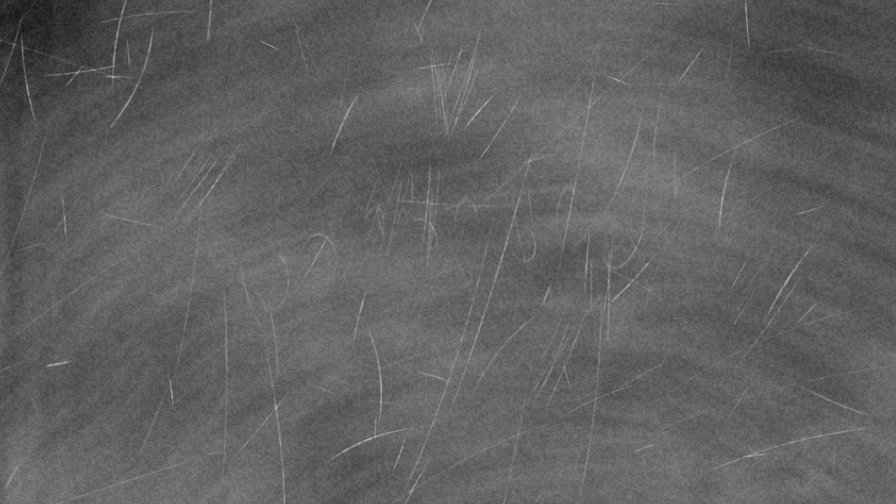
Reproduce this texture procedurally as a WebGL 2 fragment shader.

```glsl
#version 300 es
precision highp float;

// A worn chalkboard: grey slate with curved eraser sweeps and fine grain,
// crossed by thin broken chalk scratches, bundles, long arcs and faint loops.
// Strokes are bent line segments whose place and shape come from a hash.

uniform vec2 u_resolution;
out vec4 outColor;

float hash(vec2 p) {
    vec3 q = fract(p.xyx * 0.1031);
    q += dot(q, q.yzx + 33.33);
    return fract((q.x + q.y) * q.z);
}

vec4 hash4(float n) {
    vec4 q = fract(n * vec4(0.1031, 0.1030, 0.0973, 0.1099));
    q += dot(q, q.wzxy + 33.33);
    return fract((q.xxyz + q.yzzw) * q.zywx);
}

float noise(vec2 p) {
    vec2 cell = floor(p), f = fract(p);
    f = f * f * (3.0 - 2.0 * f);
    return mix(mix(hash(cell), hash(cell + vec2(1, 0)), f.x),
               mix(hash(cell + vec2(0, 1)), hash(cell + vec2(1, 1)), f.x), f.y);
}

float fbm(vec2 p) {
    float sum = 0.0, gain = 0.53;
    for (int i = 0; i < 4; i++) {
        sum += gain * noise(p);
        p = p * 2.03 + 17.3;
        gain *= 0.5;
    }
    return sum;
}

// Coverage of a tapered stroke bent into a parabola.
float stroke(vec2 p, vec2 middle, float angle, float halfLength, float bend, float width) {
    vec2 along = vec2(cos(angle), sin(angle));
    vec2 d = p - middle;
    d = vec2(dot(d, along), dot(d, vec2(-along.y, along.x)));
    float slope = 2.0 * bend * d.x;
    float across = abs(d.y - bend * d.x * d.x) / sqrt(1.0 + slope * slope);
    float line = 1.0 - smoothstep(0.0, width + 0.9 / u_resolution.y, across);
    return line * (1.0 - smoothstep(halfLength * 0.45, halfLength, abs(d.x)));
}

// Slate tone with wiped arcs around a point below the board.
float slate(vec2 p) {
    vec2 d = p - vec2(1.1, -0.75);
    float radius = length(d), turn = atan(d.x, d.y);
    float wobble = 0.12 * noise(p * 2.5);
    float tone = 0.402;
    tone += 0.13 * (fbm(vec2((radius + wobble) * 9.0, turn * 4.0 + 5.0)) - 0.5);
    tone += 0.08 * (fbm(vec2((radius + wobble * 0.3) * 50.0, turn * 7.0)) - 0.5);
    tone += 0.15 * (fbm(p * 3.2 + 8.0) - 0.5);
    // Vertical wipes and shade at the left, darker upper corners
    float leftEdge = 1.0 - smoothstep(0.0, 0.25, p.x);
    tone += leftEdge * (0.14 * (fbm(vec2(p.x * 32.0, p.y * 2.0)) - 0.5) - 0.04);
    tone -= 0.17 * exp(-3.6 * length(p - vec2(0.0, 1.0)));
    tone -= 0.06 * exp(-3.2 * length(p - vec2(1.78, 0.95)));
    tone -= 0.028 * smoothstep(0.55, 1.0, p.y);
    return tone;
}

float scratches(vec2 p) {
    float chalk = 0.0;
    // Scattered short scratches, mostly steep
    for (int i = 0; i < 130; i++) {
        vec4 a = hash4(float(i) + 11.0), b = hash4(float(i) + 211.7);
        float angle = a.z < 0.64 ? mix(0.75, 2.05, b.x) : mix(-0.45, 0.55, b.x);
        float halfLength = mix(0.025, 0.14, a.w * a.w);
        float strength = mix(0.1, 0.75, b.z * b.z);
        chalk += strength * stroke(p, a.xy * vec2(1.7, 1.0), angle, halfLength,
                                   (b.y - 0.5) * 3.0, mix(0.0008, 0.0024, b.w));
    }
    // Bundles of nearly parallel strokes
    for (int i = 0; i < 48; i++) {
        vec4 group = hash4(floor(float(i) / 6.0) + 53.0), a = hash4(float(i) + 401.3);
        vec2 middle = group.xy * vec2(1.5, 0.8) + 0.1 + (a.xy - 0.5) * vec2(0.07, 0.12);
        chalk += mix(0.1, 0.4, a.w) * stroke(p, middle, mix(0.9, 1.8, group.z) + 0.2 * (a.z - 0.5),
                                              mix(0.04, 0.13, a.x), 0.3, 0.0015);
    }
    // Long shallow and upright arcs
    for (int i = 0; i < 18; i++) {
        vec4 a = hash4(float(i) + 613.0), b = hash4(float(i) + 727.1);
        float upright = mod(float(i), 2.0);
        float angle = mix(mix(-0.35, 0.75, b.x), mix(1.2, 1.75, b.x), upright);
        float bend = mix(-0.5, 0.3, upright) * b.y;
        chalk += mix(0.15, 0.5, b.z) * stroke(p, a.xy * vec2(1.7, 0.9), angle,
                                              mix(0.16, 0.36, a.w), bend, 0.0016);
    }
    return chalk;
}

// Half-erased slanted loops in a rising row.
float ghostLoops(vec2 p) {
    float chalk = 0.0;
    for (int i = 0; i < 8; i++) {
        vec4 a = hash4(float(i) + 83.0);
        vec2 d = p - vec2(0.5 + 0.1 * float(i) + 0.05 * a.w, 0.44 + 0.02 * float(i) + 0.1 * (a.x - 0.5));
        d.x -= (0.5 * a.z - 0.2) * d.y;
        vec2 size = vec2(mix(0.018, 0.04, a.y), mix(0.035, 0.075, a.z));
        float ring = abs(length(d / size) - 1.0) * size.x;
        float gap = smoothstep(-0.3, 0.5, dot(normalize(d / size + 0.0001), a.wx - 0.5) * 1.6);
        chalk += 0.35 * gap * (1.0 - smoothstep(0.0, 0.0015 + 1.0 / u_resolution.y, ring));
    }
    return chalk;
}

void main() {
    vec2 p = gl_FragCoord.xy / u_resolution.y;
    float tone = slate(p);

    // Soft chalk dust smudges
    for (int i = 0; i < 16; i++) {
        vec4 a = hash4(float(i) + 907.0);
        tone += 0.05 * a.w * stroke(p, a.xy * vec2(1.6, 0.9), mix(0.1, 1.4, a.z), 0.16, -0.5, 0.04);
    }
    tone += 0.085 * (noise(p * 285.0) - 0.5) + 0.03 * (noise(p * 120.0) - 0.5);

    // Warm upper left, cool lower right
    float warmth = clamp(0.35 + p.y - 0.65 * p.x, -0.6, 1.0);
    vec3 color = tone + warmth * vec3(0.006, 0.0, -0.007);

    float broken = mix(0.35, 1.2, noise(p * 170.0)) * mix(0.5, 1.25, noise(p * 22.0));
    float chalk = min((scratches(p) + ghostLoops(p)) * broken, 0.75);
    outColor = vec4(mix(color, vec3(0.80, 0.80, 0.79), chalk), 1.0);
}
```
